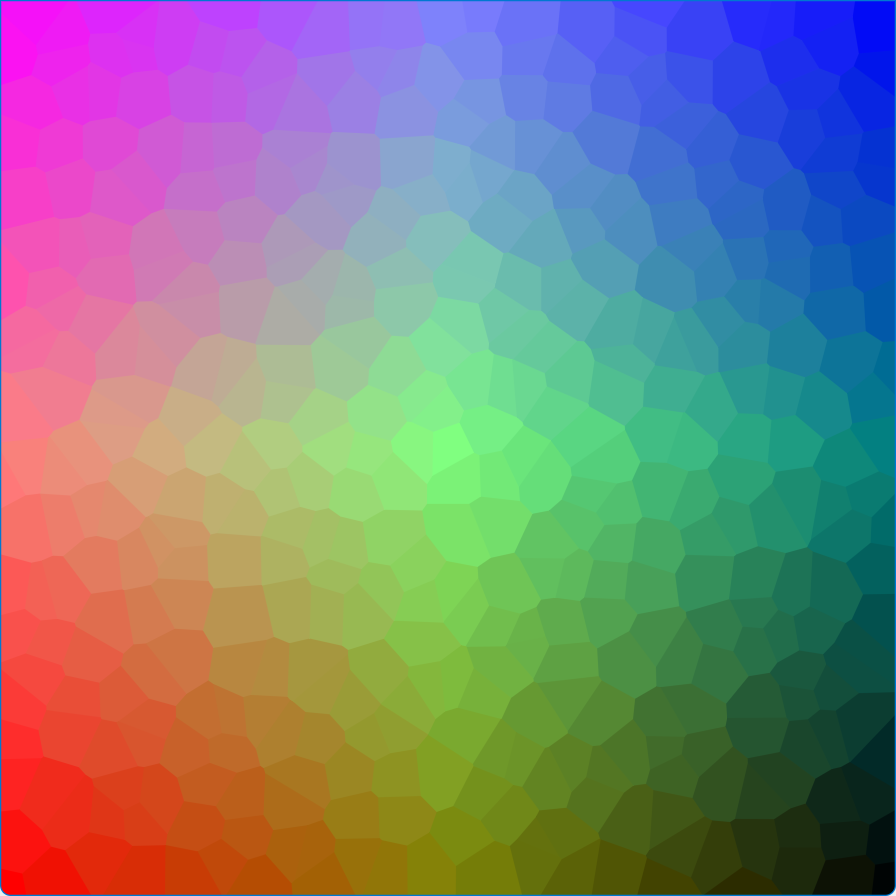
Give the GLSL for this background, as a Shadertoy shader.

```glsl
const float CELLS = 21.0;
const float BORDER_WIDTH = 0.0014;
const float CORNER_RADIUS = 0.012;
const vec3 BORDER_COLOR = vec3(0.0, 0.47, 0.82);
const vec3 OUTSIDE_COLOR = vec3(0.93);

vec2 hash2(vec2 p) {
    vec2 q = vec2(dot(p, vec2(127.1, 311.7)), dot(p, vec2(269.5, 183.3)));
    return fract(sin(q) * 43758.5);
}

// Red falls to the right, blue rises, green peaks in a central diamond
vec3 gradientColor(vec2 p) {
    vec2 offset = abs(p - 0.5);
    return clamp(vec3(1.0 - p.x, 1.0 - offset.x - offset.y, p.y), 0.0, 1.0);
}

// One random seed per grid square; the middle seed sits at the centre
vec2 seedPoint(vec2 square, float count) {
    vec2 jitter = hash2(square);
    if (square == vec2(floor(count * 0.5))) jitter = vec2(0.5);
    return (square + jitter) / count;
}

// Nearest seed in xy, second nearest in zw
vec4 nearestSeeds(vec2 p, float count) {
    vec2 home = floor(p * count);
    vec2 first = vec2(9.0), second = vec2(9.0);
    float d1 = 1e3, d2 = 1e3;
    for (int j = -2; j <= 2; j++) {
        for (int i = -2; i <= 2; i++) {
            vec2 square = home + vec2(i, j);
            // Keep every seed inside the canvas
            if (any(lessThan(square, vec2(0.0))) ||
                any(greaterThanEqual(square, vec2(count)))) continue;
            vec2 seed = seedPoint(square, count);
            float d = dot(seed - p, seed - p);
            if (d < d1) {
                second = first; d2 = d1;
                first = seed; d1 = d;
            } else if (d < d2) {
                second = seed; d2 = d;
            }
        }
    }
    return vec4(first, second);
}

// Flat cells, blended across the bisector of the two closest seeds
vec3 mosaic(vec2 p, float count, float pixel) {
    vec4 seeds = nearestSeeds(p, count);
    vec2 middle = 0.5 * (seeds.xy + seeds.zw);
    float edge = dot(p - middle, normalize(seeds.xy - seeds.zw));
    return mix(gradientColor(seeds.zw), gradientColor(seeds.xy),
               smoothstep(-pixel, pixel, edge));
}

float roundedBox(vec2 p, vec2 halfSize, float radius) {
    vec2 q = abs(p) - halfSize + radius;
    return length(max(q, 0.0)) + min(max(q.x, q.y), 0.0) - radius;
}

void mainImage(out vec4 fragColor, in vec2 fragCoord) {
    vec2 uv = fragCoord / iResolution.xy;
    float pixel = 1.0 / min(iResolution.x, iResolution.y);
    vec3 color = mosaic(uv, CELLS, 0.7 * pixel);

    // Thin frame, rounded at the lower corners
    float radius = uv.y < 0.5 ? CORNER_RADIUS : 0.0;
    float frame = roundedBox(uv - 0.5, vec2(0.5), radius);
    float line = clamp((frame + BORDER_WIDTH) / pixel + 0.5, 0.0, 1.0);
    color = mix(color, BORDER_COLOR, line);
    color = mix(color, OUTSIDE_COLOR, clamp(frame / pixel + 0.5, 0.0, 1.0));

    fragColor = vec4(color, 1.0);
}
```
